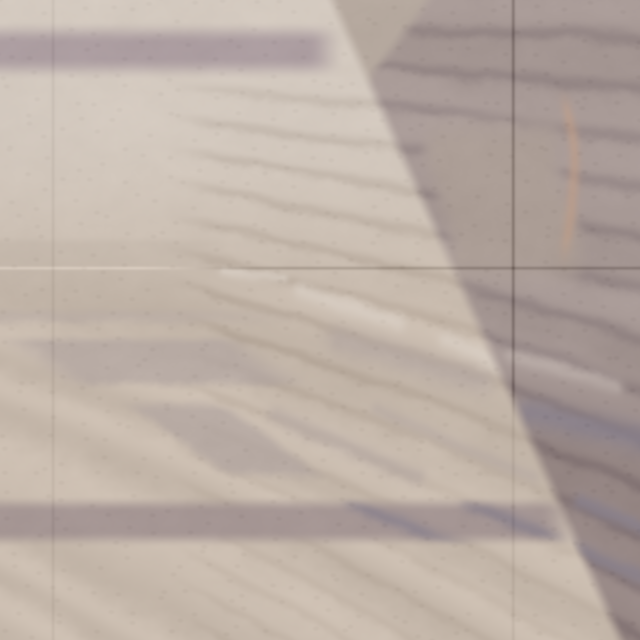
Reproduce this texture procedurally as a Shadertoy shader.

```glsl
// Sunlit veined marble tiles crossed by soft window-frame shadows
const vec3 LIT_TOP = vec3(0.83, 0.79, 0.75);
const vec3 LIT_LOW = vec3(0.785, 0.732, 0.68);
const vec3 SHADE_TOP = vec3(0.655, 0.60, 0.585);
const vec3 SHADE_LOW = vec3(0.59, 0.53, 0.52);
const vec3 BAR_COLOR = vec3(0.635, 0.575, 0.57);
const vec3 GREY_VEIL = vec3(0.70, 0.65, 0.63);
const vec3 BLUE_VEIN = vec3(0.53, 0.50, 0.55);
const vec3 PALE_VEIN = vec3(0.85, 0.81, 0.77);
const vec3 PATCH_COLOR = vec3(0.675, 0.62, 0.585);
const vec3 RUST = vec3(0.76, 0.62, 0.53);
const vec2 EDGE_START = vec2(0.519, 0.0);  // shadow edge at the top
const float EDGE_SLOPE = 0.451;
const float EDGE_BLUR = 0.013;
const float VEIN_FAN = 0.58;               // how fast veins steepen downward
const float VEIN_SPACING = 0.062;
const vec2 GROUT_X = vec2(0.083, 0.802);
const float GROUT_Y = 0.419;
const float GROUT_WIDTH = 0.0028;

vec2 hash2(vec2 p) {
    return fract(sin(vec2(dot(p, vec2(127.1, 311.7)), dot(p, vec2(269.5, 183.3)))) * 4375.85);
}

// Distance to the nearest scattered cell point
float cellular(vec2 p) {
    vec2 cell = floor(p), f = fract(p);
    float nearest = 2.0;
    for (int j = -1; j <= 1; j++)
        for (int i = -1; i <= 1; i++) {
            vec2 o = vec2(i, j);
            nearest = min(nearest, length(o + hash2(cell + o) - f));
        }
    return nearest;
}

// Layered, rotated sines in about -1..1
float waves(vec2 p) {
    float sum = 0.0, gain = 0.5;
    for (int i = 0; i < 5; i++) {
        sum += gain * sin(p.x + 1.7 * sin(p.y * 0.8 + float(i))) * cos(p.y * 1.1 + sin(p.x));
        p = mat2(1.4, 1.1, -1.1, 1.4) * p + 2.3;
        gain *= 0.6;
    }
    return sum;
}

float band(float v, float lo, float hi, float blur) {
    return smoothstep(lo - blur, lo + blur, v) - smoothstep(hi - blur, hi + blur, v);
}

float line(float d, float width) {
    return exp(-d * d / (width * width));
}

// Soft tapered stroke from a to b
float stroke(vec2 p, vec2 a, vec2 b, float width) {
    vec2 ab = b - a;
    float h = clamp(dot(p - a, ab) / dot(ab, ab), 0.0, 1.0);
    return line(length(p - a - ab * h), width);
}

void mainImage(out vec4 fragColor, in vec2 fragCoord) {
    vec2 p = fragCoord / iResolution.xy;
    p.y = 1.0 - p.y;  // measured downward from the top
    float mottle = waves(p * 14.0);
    float fine = waves(p * vec2(45.0, 60.0) + 4.0);
    vec2 q = p + 0.004 * vec2(mottle, fine);

    // Shadow masks
    float edge = p.x - EDGE_START.x - EDGE_SLOPE * p.y;
    float shadow = smoothstep(-EDGE_BLUR, EDGE_BLUR, edge);
    float topBar = band(p.y, 0.05, 0.108, 0.018) * (1.0 - smoothstep(0.48, 0.54, p.x));
    float lowBar = band(p.y, 0.787, 0.843, 0.013) * (1.0 - smoothstep(0.84, 0.91, p.x));

    // Veins fan out: nearly level at the top, steep at the bottom
    float level = (q.y + 0.02) * exp(-VEIN_FAN * (q.x - 0.6)) / VEIN_SPACING;
    float vein = pow(0.5 + 0.5 * cos(6.2832 * (level + 0.12 * mottle)), 4.0);
    float broad = sin(level * 2.3 + 1.5 * sin(level * 0.9) + 0.5 * mottle);

    // Sunlit stone
    vec3 lit = mix(LIT_TOP, LIT_LOW, smoothstep(0.15, 0.53, p.y));
    lit -= 0.025 * band(p.y, 0.375, 0.49, 0.008) * (1.0 - smoothstep(0.25, 0.42, p.x));
    float veinZone = smoothstep(0.25, 0.36, p.x) * smoothstep(0.09, 0.17, p.y);
    lit -= vec3(0.05, 0.053, 0.055) * vein * veinZone * (1.0 - 0.5 * smoothstep(0.5, 0.8, p.y));
    lit += 0.022 * broad * smoothstep(0.38, 0.55, p.y);

    // Faint reflected bands and a slanted pane
    float veil = 0.45 * band(q.y, 0.486, 0.504, 0.008) * (1.0 - smoothstep(0.2, 0.55, p.x));
    float slant = q.x - 1.4 * (q.y - 0.63);
    veil += 0.75 * band(q.y, 0.53, 0.60, 0.01) * band(q.x - 1.4 * (q.y - 0.53), 0.02, 0.36, 0.04);
    veil += 0.75 * band(q.y, 0.632, 0.742, 0.012) * band(slant, 0.20, 0.345, 0.02);
    veil += 0.65 * stroke(q, vec2(0.53, 0.53), vec2(0.75, 0.595), 0.022);
    veil += 0.55 * stroke(q, vec2(0.43, 0.65), vec2(0.65, 0.745), 0.014);
    veil += 0.45 * stroke(q, vec2(0.59, 0.64), vec2(0.83, 0.745), 0.011);
    lit = mix(lit, GREY_VEIL, min(veil, 0.85));
    float pale = stroke(q, vec2(0.35, 0.425), vec2(0.44, 0.434), 0.008)
               + stroke(q, vec2(0.47, 0.455), vec2(0.62, 0.505), 0.014)
               + stroke(q, vec2(0.70, 0.53), vec2(0.78, 0.57), 0.014);
    lit = mix(lit, PALE_VEIN, 0.7 * min(pale, 1.0));
    lit = mix(lit, BAR_COLOR + vec3(0.02, 0.02, 0.045), 0.88 * topBar);
    lit = mix(lit, BAR_COLOR, 0.92 * lowBar);

    // Shaded stone with a plain patch and a lighter upper wedge
    vec3 shade = mix(SHADE_TOP, SHADE_LOW, smoothstep(0.45, 0.8, p.y));
    float patchMask = band(q.x - 0.02 * sin(q.y * 20.0), 0.69, 0.885, 0.02) * band(q.y, 0.20, 0.43, 0.035);
    shade += 0.015 * broad - vec3(0.065, 0.065, 0.055) * vein * (1.0 - patchMask);
    shade = mix(shade, PATCH_COLOR, 0.8 * patchMask);
    float rustEdge = q.x - 0.885 - 0.012 * sin(q.y * 16.0 - 2.8);
    shade = mix(shade, RUST, 0.55 * line(rustEdge, 0.009) * band(q.y, 0.16, 0.39, 0.03));
    float wedge = 1.0 - smoothstep(-0.015, 0.015, q.x - 0.67 + 0.75 * q.y);
    shade = mix(shade, vec3(0.71, 0.66, 0.62), wedge);
    shade = mix(shade, vec3(0.73, 0.68, 0.66), 0.8 * stroke(q, vec2(0.80, 0.555), vec2(0.96, 0.603), 0.013));
    shade = mix(shade, BLUE_VEIN, 0.75 * stroke(q, vec2(0.83, 0.645), vec2(1.02, 0.69), 0.022));
    vec3 color = mix(lit, shade, shadow);

    // Blue veins show only where the sun is blocked
    float blue = 0.0;
    for (int i = 0; i < 3; i++) {
        vec2 start = vec2(0.55 + 0.18 * float(i), 0.785);
        blue += stroke(q, start, start + vec2(0.32, 0.135), 0.012);
    }
    color = mix(color, BLUE_VEIN, 0.7 * min(blue, 1.0) * max(shadow, lowBar));

    // Grout joints
    color -= 0.035 * line(p.x - GROUT_X.x, GROUT_WIDTH);
    color -= 0.13 * line(p.x - GROUT_X.y, GROUT_WIDTH) * mix(0.3, 1.0, shadow);
    color += mix(0.07, -0.11, smoothstep(0.2, 0.45, p.x)) * line(p.y - GROUT_Y, GROUT_WIDTH);

    // Mottling and sparse pits
    float pits = 1.0 - smoothstep(0.03, 0.16, cellular(p * vec2(22.0, 30.0)));
    color += 0.008 * mottle + 0.007 * fine - 0.02 * pits;
    fragColor = vec4(color, 1.0);
}
```
